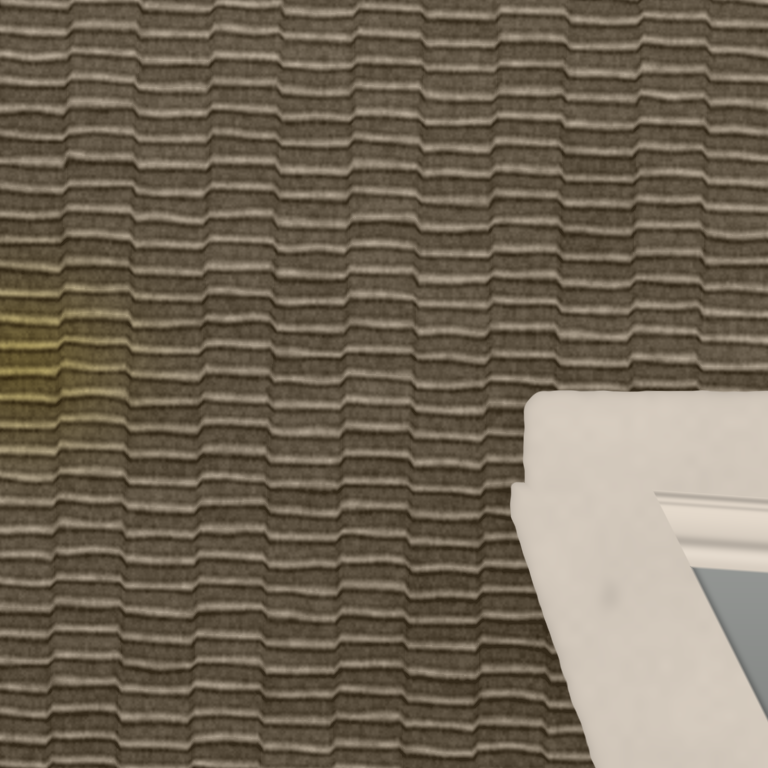
Give the GLSL for this texture, as a Shadertoy shader.

```glsl
// Ribbed brown wall covering in staggered columns, with the corner of a pale window frame.

#define PAIRS 5.39          // column pairs across the canvas
#define ROWS 29.2           // ribs down the canvas
#define TILT 0.03           // slant of the whole weave
#define LOW_SHARE 0.515     // part of a pair taken by the lower column
#define STAGGER 0.27        // drop between neighbouring columns, in rows
#define RIB_WIDTH 0.10      // softness of the light rib, in rows
#define GRAIN 0.34          // strength of the fibre mottling
#define WALL_DARK vec3(0.20, 0.16, 0.10)
#define WALL_LIGHT vec3(0.66, 0.61, 0.54)
#define FRAME_COLOR vec3(0.82, 0.78, 0.73)
#define GLASS_COLOR vec3(0.57, 0.58, 0.57)

float hash(vec2 p) {
    return fract(sin(dot(p, vec2(127.1, 311.7))) * 43758.5453);
}

float noise(vec2 p) {
    vec2 i = floor(p), f = fract(p);
    f = f * f * (3.0 - 2.0 * f);
    return mix(mix(hash(i), hash(i + vec2(1, 0)), f.x),
               mix(hash(i + vec2(0, 1)), hash(i + vec2(1, 1)), f.x), f.y);
}

float bump(float x, float width) {
    return exp(-x * x / (2.0 * width * width));
}

// Coverage of a shape from its signed distance
float fill(float d, float aa) {
    return 1.0 - smoothstep(-aa, aa, d);
}

// Signed distance to the quadrant right of and below a corner, rounded by r
float cornerDist(vec2 p, vec2 corner, float r) {
    vec2 q = vec2(corner.x - p.x, p.y - corner.y) + r;
    return length(max(q, 0.0)) + min(max(q.x, q.y), 0.0) - r;
}

// Signed distance to the area right of a line leaning right as it descends
float slopeDist(vec2 p, vec2 through, float lean) {
    return (through.x + lean * (through.y - p.y) - p.x) / sqrt(1.0 + lean * lean);
}

float frameDist(vec2 p) {
    float upper = cornerDist(p, vec2(0.682, 0.491), 0.03);
    float lower = cornerDist(p, vec2(0.665, 0.373), 0.008);
    return max(min(upper, lower), slopeDist(p, vec2(0.665, 0.327), 0.335));
}

vec3 wallColor(vec2 p, float edge) {
    // Staggered columns; the ribs bend quickly at each joint
    vec2 c = p - 0.5;
    c = vec2(c.x - TILT * c.y, c.y + TILT * c.x);
    c.x += 0.004 * (noise(p * vec2(9.0, 35.0)) - 0.5);
    float pairPos = (c.x + 0.147) * PAIRS;
    float halfLow = 0.5 * LOW_SHARE;
    float fromMid = abs(fract(pairPos - halfLow + 0.5) - 0.5);
    float low = 1.0 - smoothstep(halfLow - 0.03, halfLow + 0.03, fromMid);
    float seam = bump(fromMid - halfLow, 0.018);

    // Rib profile: light ridge, shadow beneath, faint groove above
    float wobble = 0.16 * (noise(p * vec2(24.0, 40.0)) - 0.5);
    float row = c.y * ROWS - 0.34 + STAGGER * low + wobble;
    float r = fract(row + 0.5) - 0.5;
    vec2 cell = vec2(floor(pairPos) * 2.0 + step(LOW_SHARE, fract(pairPos)), floor(row));
    float ridge = mix(0.38, 0.62, noise(p * vec2(70.0, 45.0) + 9.0));
    float tone = 0.37 + 0.09 * (hash(cell) - 0.5);
    tone += ridge * bump(r, RIB_WIDTH) * (1.0 - 0.3 * seam);
    tone -= 0.30 * bump(r + 0.23, 0.075) + 0.10 * bump(r - 0.26, 0.06);
    tone -= 0.07 * seam;

    // Fibres: short upright threads, blotches and fine grain
    float fibre = 0.45 * noise(p * vec2(230.0, 130.0))
                + 0.30 * noise(p * vec2(100.0, 150.0) + 31.0)
                + 0.25 * noise(p * 340.0 + 57.0);
    tone += GRAIN * (fibre - 0.5);

    // Uneven light and the shade beside the frame
    tone += 0.07 * (p.y - 0.45) + 0.05 * (noise(p * 4.0) - 0.5);
    tone -= 0.07 * bump(length(p - vec2(0.62, 0.25)), 0.16);
    tone -= 0.10 * exp(-max(edge, 0.0) * 70.0);
    vec3 color = mix(WALL_DARK, WALL_LIGHT, clamp(tone, 0.0, 1.1));

    // Warm tint on the left side
    float warmth = bump(length((p - vec2(0.02, 0.53)) * vec2(1.0, 1.3)), 0.10);
    return color * mix(vec3(1.0), vec3(1.06, 1.04, 0.72), warmth);
}

vec3 frameColor(vec2 p, float edge, float aa) {
    vec3 color = FRAME_COLOR * (0.98 + 0.03 * noise(p * 11.0) + 0.02 * noise(p * 60.0));
    color *= 1.0 - 0.10 * exp(min(edge, 0.0) * 160.0);
    color *= 1.0 - 0.06 * bump(length((p - vec2(0.795, 0.225)) * vec2(1.6, 1.0)), 0.016);

    // Stepped moulding, then the pane, inside the slanted opening
    float level = p.y + 0.07 * (p.x - 0.85);
    float side = slopeDist(p, vec2(0.850, 0.362), 0.5);
    vec3 moulding = FRAME_COLOR * mix(1.02, 1.09, smoothstep(0.30, 0.34, level));
    moulding *= 1.0 - 0.22 * bump(level - 0.357, 0.003) - 0.12 * bump(level - 0.346, 0.002);
    moulding *= 1.0 - 0.16 * bump(level - 0.298, 0.005);
    moulding += 0.06 * bump(level - 0.283, 0.007);
    color = mix(color, moulding, fill(max(side, level - 0.362), aa));
    vec3 pane = GLASS_COLOR * (0.92 + 0.5 * (p.y - 0.08));
    pane *= 1.0 - 0.25 * bump(side, 0.004);
    return mix(color, pane, fill(max(side, level - 0.265), aa + 0.001));
}

void mainImage(out vec4 fragColor, in vec2 fragCoord) {
    vec2 p = fragCoord / iResolution.xy;
    float aa = 1.0 / min(iResolution.x, iResolution.y);
    float edge = frameDist(p) + 0.003 * (noise(p * 70.0) - 0.5);
    vec3 color = mix(wallColor(p, edge), frameColor(p, edge, aa), fill(edge, aa));
    fragColor = vec4(clamp(color, 0.0, 1.0), 1.0);
}
```
